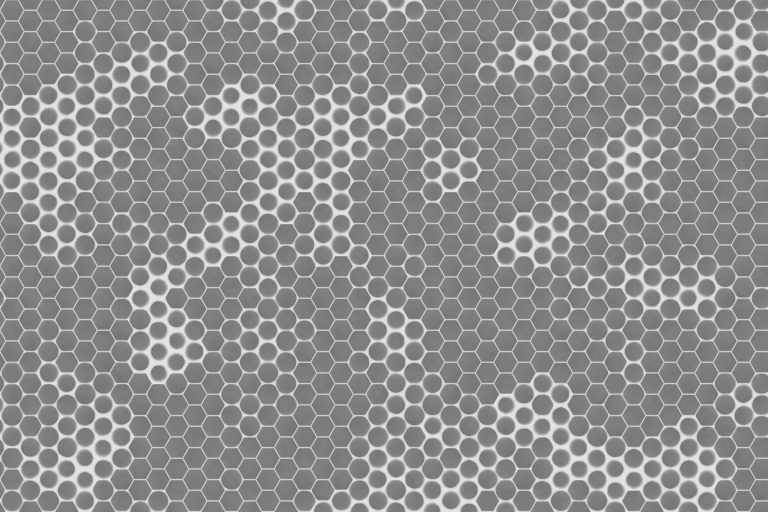
A WebGL 2 fragment shader for this pattern:

```glsl
#version 300 es
precision highp float;
// Honeycomb of grey discs, swelling into hexagons in patches, over a pale ground.

uniform vec2 u_resolution;
out vec4 fragColor;

const float ROWS = 24.0;            // cells down; 42 columns fit a 3:2 canvas
const float COLUMN_STEP = 6.0 / 7.0; // column spacing, in row heights
const vec2 LATTICE_ORIGIN = vec2(0.66, 0.52);
const float HEX_APOTHEM = 0.468;    // leaves a thin seam between full cells
const float SMALL_RADIUS = 0.365;
const float FULL_RADIUS = 0.555;

const float CELL_DARK = 0.462;
const float CELL_LIGHT = 0.512;
const float SEAM_GREY = 0.80;
const float GROUND_GREY = 0.89;

float hash(vec2 p) {
    return fract(sin(dot(p, vec2(127.1, 311.7))) * 43758.5453);
}

float valueNoise(vec2 p) {
    vec2 i = floor(p);
    vec2 f = fract(p);
    f = f * f * (3.0 - 2.0 * f);
    float low = mix(hash(i), hash(i + vec2(1.0, 0.0)), f.x);
    float high = mix(hash(i + vec2(0.0, 1.0)), hash(i + vec2(1.0, 1.0)), f.x);
    return mix(low, high, f.y);
}

// Centre of the cell in a given column that lies nearest to height y.
vec2 columnCentre(float column, float y) {
    float shift = LATTICE_ORIGIN.y + 0.5 * mod(column, 2.0);
    return vec2((column + LATTICE_ORIGIN.x) * COLUMN_STEP, floor(y - shift + 0.5) + shift);
}

// Centre of the nearest cell in the staggered lattice.
vec2 nearestCentre(vec2 p) {
    float column = floor(p.x / COLUMN_STEP - LATTICE_ORIGIN.x);
    vec2 a = columnCentre(column, p.y);
    vec2 b = columnCentre(column + 1.0, p.y);
    return distance(p, a) < distance(p, b) ? a : b;
}

float hexDistance(vec2 p, float apothem) {
    p = abs(p);
    return max(p.y, dot(p, vec2(0.866, 0.5))) - apothem;
}

// How swollen a cell is: 0 is a small disc, 1 nearly a full hexagon.
float cellSize(vec2 centre, vec2 id) {
    float patches = valueNoise(centre * 0.36 + 7.3);
    float detail = valueNoise(centre * 0.85 + 31.7);
    float size = 0.55 * patches + 0.33 * detail + 0.12 * hash(id + 5.0);
    return smoothstep(0.16, 0.72, size);
}

// Soft tone inside a cell, tilted along a random direction.
float cellTone(vec2 local, float radius, float size, vec2 id, vec2 tilt) {
    float slope = dot(local, tilt) / radius;
    float smudge = valueNoise(local * 4.0 + id * 3.7) - 0.5;
    float tone = mix(CELL_DARK, CELL_LIGHT, 0.5 + 0.35 * slope + 0.2 * local.y + 0.5 * smudge);
    float rim = smoothstep(0.55, 1.0, length(local) / radius);
    return tone + rim * (1.0 - size) * (0.035 + 0.035 * slope);
}

void main() {
    vec2 p = gl_FragCoord.xy / u_resolution.y * ROWS;
    float pixel = ROWS / u_resolution.y;

    // Cell identity and variation
    vec2 centre = nearestCentre(p);
    vec2 id = floor(centre * vec2(1.0 / COLUMN_STEP, 2.0) + 0.1);
    float size = cellSize(centre, id);
    float radius = mix(SMALL_RADIUS, FULL_RADIUS, size);
    float angle = 6.2832 * hash(id + 17.0);
    vec2 tilt = vec2(cos(angle), sin(angle));

    // Disc clipped by its hexagon; small discs are a little uneven
    vec2 local = p - centre;
    vec2 shifted = local - tilt * 0.025 * (1.0 - size);
    float wobble = (valueNoise(local * 5.0 + id) - 0.5) * 0.035 * (1.0 - size);
    float disc = length(shifted) - radius + wobble;
    float edge = max(disc, hexDistance(local, HEX_APOTHEM));

    // Blurrier edges on small discs, mostly on one side
    float side = 0.5 + 0.5 * dot(local, tilt) / radius;
    float blur = mix(0.035 + 0.05 * clamp(side, 0.0, 1.0), 0.025, size);
    blur = max(blur, 0.7 * pixel);

    // Composite
    float tone = cellTone(shifted, radius, size, id, tilt);
    float ground = mix(SEAM_GREY, GROUND_GREY, smoothstep(0.01, 0.11, edge));
    float grey = mix(tone, ground, smoothstep(-blur, blur, edge));
    grey += (valueNoise(p * 9.0) - 0.5) * 0.012;
    fragColor = vec4(vec3(grey), 1.0);
}
```
